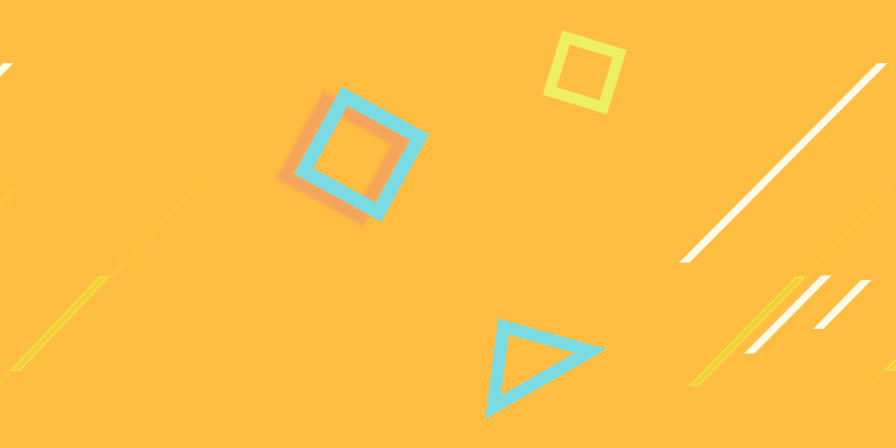
Reproduce this background procedurally as a WebGL 1 fragment shader.

```glsl
precision mediump float;
// Flat amber backdrop with outlined squares, a triangle and slanted stripes.

uniform vec2 u_resolution;

const vec3 AMBER = vec3(1.0, 0.74, 0.26);
const vec3 AQUA = vec3(0.48, 0.86, 0.89);
const vec3 LEMON = vec3(0.93, 0.94, 0.39);
const vec3 CREAM = vec3(1.0, 0.985, 0.91);
const vec3 GOLD = vec3(0.95, 0.82, 0.21);
const vec3 PALE_GOLD = vec3(0.96, 0.88, 0.34);
const vec3 SHADOW = vec3(0.96, 0.64, 0.36);
const float PERIOD = 1.951; // horizontal spacing of the stripe groups

float cover(float d, float blur) {
  return 1.0 - smoothstep(-blur, blur, d);
}

// Keeps only a band of the given thickness inside the shape's edge
float outline(float d, float thickness) {
  return max(d, -d - thickness);
}

float square(vec2 p, vec2 center, float halfSide, float angle) {
  float c = cos(angle), s = sin(angle);
  vec2 q = abs(mat2(c, -s, s, c) * (p - center));
  return max(q.x, q.y) - halfSide;
}

// Signed distance to a line, positive on the left of a -> b
float side(vec2 p, vec2 a, vec2 b) {
  vec2 dir = normalize(b - a);
  return dot(p - a, vec2(-dir.y, dir.x));
}

// Corners in clockwise order
float triangle(vec2 p, vec2 a, vec2 b, vec2 c) {
  return max(side(p, a, b), max(side(p, b, c), side(p, c, a)));
}

// Slanted bar with level ends; a and b are its lower and upper left corners
float stripe(vec2 p, vec2 a, vec2 b, float width) {
  vec2 span = b - a;
  float lean = span.x / span.y;
  float x = p.x - a.x - (p.y - a.y) * lean - 0.5 * width;
  float across = (abs(x) - 0.5 * width) / sqrt(1.0 + lean * lean);
  float along = abs(p.y - 0.5 * (a.y + b.y)) - 0.5 * span.y;
  return max(across, along);
}

// Gold bar with a paler line along each side
vec3 goldBar(vec3 color, vec2 p, vec2 a, vec2 b, float blur) {
  float d = stripe(p, a, b, 0.024);
  color = mix(color, GOLD, cover(d, blur));
  return mix(color, PALE_GOLD, 0.7 * cover(outline(d, 0.004), blur));
}

vec3 stripeGroup(vec3 color, vec2 p, float blur) {
  // Fine lines
  float fine = stripe(p, vec2(1.797, 0.383), vec2(1.987, 0.583), 0.004);
  fine = min(fine, stripe(p, vec2(0.245, 0.383), vec2(0.438, 0.583), 0.004));
  fine = min(fine, stripe(p, vec2(-0.008, 0.138), vec2(0.021, 0.172), 0.004));
  color = mix(color, GOLD, 0.8 * cover(fine, blur));

  // Gold bars
  color = goldBar(color, p, vec2(1.536, 0.138), vec2(1.776, 0.383), blur);
  color = goldBar(color, p, vec2(0.021, 0.172), vec2(0.221, 0.383), blur);

  // Cream bars
  float bars = stripe(p, vec2(1.516, 0.414), vec2(1.958, 0.859), 0.023);
  bars = min(bars, stripe(p, vec2(1.661, 0.211), vec2(1.833, 0.385), 0.023));
  bars = min(bars, stripe(p, vec2(1.815, 0.266), vec2(1.922, 0.375), 0.023));
  return mix(color, CREAM, cover(bars, blur));
}

void main() {
  vec2 p = gl_FragCoord.xy / u_resolution.y;
  float blur = 0.75 / u_resolution.y;
  vec3 color = AMBER;

  // Stripe groups, wrapped across both side edges
  for (int i = -1; i <= 1; i++) {
    color = stripeGroup(color, p - vec2(float(i) * PERIOD, 0.0), blur);
  }

  // Aqua square over its soft shadow
  float shade = outline(square(p, vec2(0.766, 0.646), 0.111, -0.5), 0.032);
  color = mix(color, SHADOW, 0.95 * cover(shade, 0.009));
  float frame = outline(square(p, vec2(0.807, 0.656), 0.111, -0.5), 0.0315);
  color = mix(color, AQUA, cover(frame, blur));

  // Lemon square
  frame = outline(square(p, vec2(1.305, 0.8385), 0.075, -0.297), 0.025);
  color = mix(color, LEMON, cover(frame, blur));

  // Aqua triangle
  float wedge = triangle(p, vec2(1.112, 0.289), vec2(1.354, 0.221), vec2(1.083, 0.065));
  color = mix(color, AQUA, cover(outline(wedge, 0.028), blur));

  gl_FragColor = vec4(color, 1.0);
}
```
